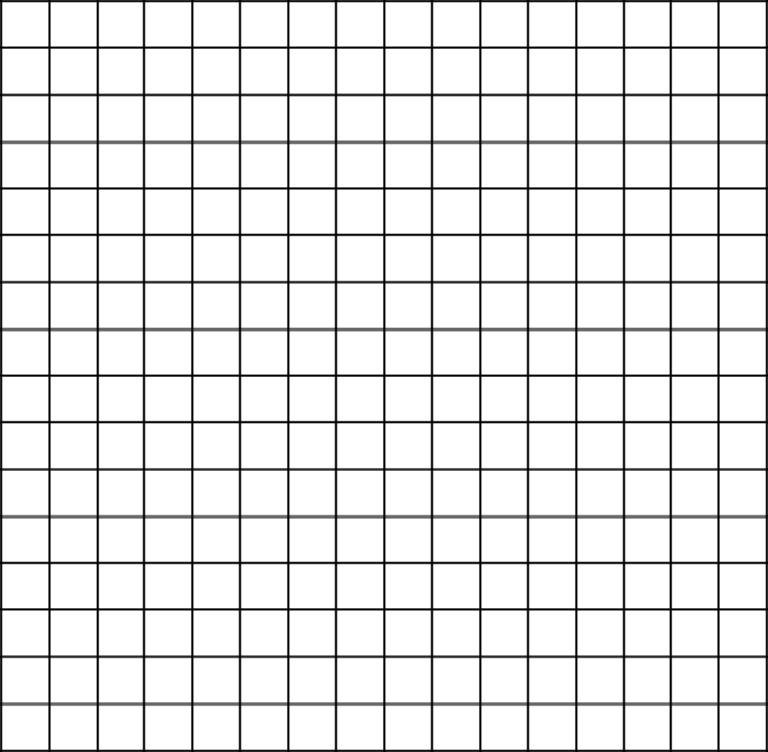
This pattern is drawn by a Shadertoy shader. Its source:

```glsl
// Square-ruled sheet: a 16 by 16 grid of thin black lines on white, framed.
// Each line is a box-filtered stroke; its weight and offset follow a cycle of
// two columns and four rows, so crisp black rules alternate with softer grey.

const vec2  SHEET      = vec2(512.0, 502.0);   // units across the canvas
const float CELLS      = 16.0;
const vec2  PITCH      = vec2(31.91, 31.25);
const vec2  FIRST_LINE = vec2(0.715, 0.7);
const float LINE_WIDTH = 1.43;
const float SOFTNESS   = 1.0;                  // width of the edge filter
const float CRISP_COLUMN_SHIFT = 0.2;
const vec4  ROW_SHIFT  = vec4(0.1, -0.15, 0.2, 0.55);
const vec4  ROW_WIDTH  = vec4(1.43, 1.43, 1.7, 2.4);
const vec3  PAPER      = vec3(1.0);
const vec3  INK        = vec3(0.0);

// Share of a filter window centred at offset d that a stroke covers.
float strokeCoverage(float d, float width, float window) {
    float right = min(d + 0.5 * window, 0.5 * width);
    float left  = max(d - 0.5 * window, -0.5 * width);
    return clamp((right - left) / window, 0.0, 1.0);
}

// Index of the nearest inner line; the frame draws the outermost ones.
float lineIndex(float pos, float first, float pitch) {
    return clamp(round((pos - first) / pitch), 1.0, CELLS - 1.0);
}

// Columns sit on whole units; every second one is shifted to look crisper.
float columnInk(float x, float window) {
    float index  = lineIndex(x, FIRST_LINE.x, PITCH.x);
    float crisp  = 1.0 - mod(index, 2.0);
    float centre = round(FIRST_LINE.x + index * PITCH.x) + crisp * CRISP_COLUMN_SHIFT;
    return strokeCoverage(x - centre, LINE_WIDTH, window);
}

// Rows cycle through four weights; wider rows are paler, with equal total ink.
float rowInk(float y, float window) {
    float index  = lineIndex(y, FIRST_LINE.y, PITCH.y);
    int   phase  = int(mod(index, 4.0));
    float centre = FIRST_LINE.y + index * PITCH.y + ROW_SHIFT[phase];
    float width  = ROW_WIDTH[phase];
    return strokeCoverage(y - centre, width, window) * LINE_WIDTH / width;
}

// Frame stroke lying just inside the nearest canvas edge.
float frameInk(float pos, float extent, float window) {
    float inset = min(pos, extent - pos);
    return strokeCoverage(inset - 0.5 * LINE_WIDTH, LINE_WIDTH, window);
}

void mainImage(out vec4 fragColor, in vec2 fragCoord) {
    vec2 p = fragCoord / iResolution.xy * SHEET;
    p.y = SHEET.y - p.y;                       // count rows from the top
    vec2 window = max(SHEET / iResolution.xy, vec2(SOFTNESS));

    float vertical   = max(columnInk(p.x, window.x), frameInk(p.x, SHEET.x, window.x));
    float horizontal = max(rowInk(p.y, window.y), frameInk(p.y, SHEET.y, window.y));
    float bare = (1.0 - vertical) * (1.0 - horizontal);

    fragColor = vec4(mix(INK, PAPER, bare), 1.0);
}
```
